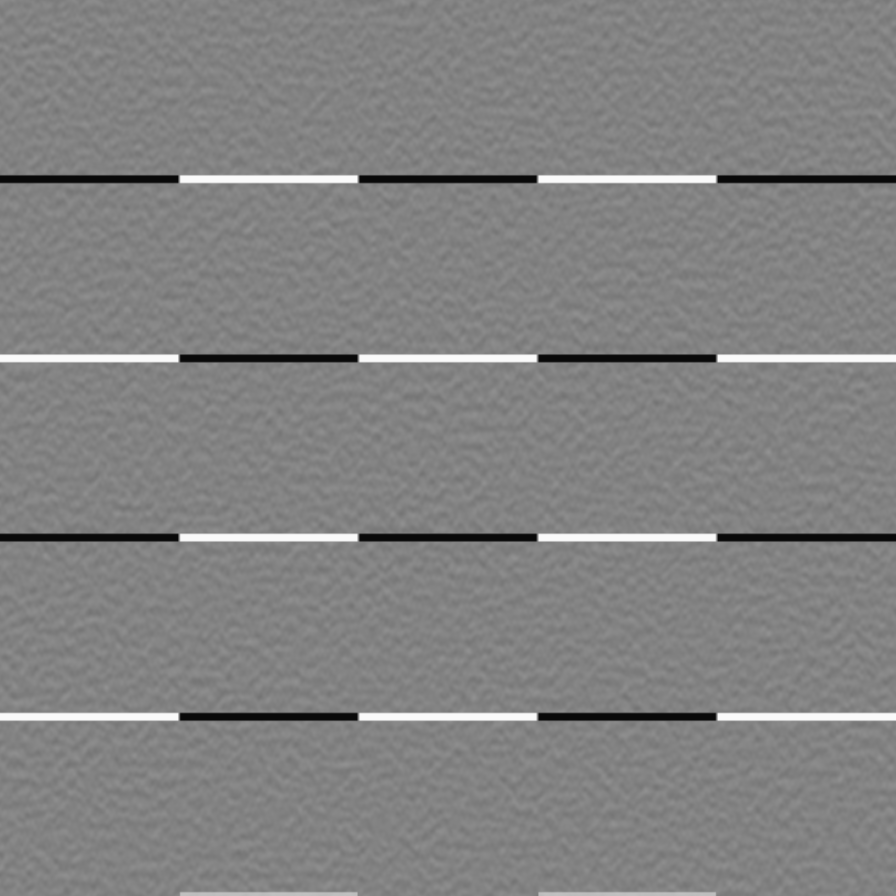
This pattern is drawn by a three.js fragment shader. Its source:

```glsl
// Grey embossed sheet with five rows of alternating black and white dashes.
#define CELLS 5.0
#define LINE_HALF 0.0043
#define LINE_SOFT 0.0014
#define JOIN_HALF 0.0018
#define EDGE_STRENGTH 0.5
#define GRAIN_SCALE 88.0
#define GRAIN_STEP 0.0035
#define GRAIN_DEPTH 0.05
#define GREY vec3(0.51)
#define WHITE vec3(0.98)
#define BLACK vec3(0.035)

varying vec2 vUv;

const float PI = 3.14159;

// Pseudo-random unit gradient for a lattice point
vec2 latticeGradient(vec2 cell) {
  vec3 h = fract(vec3(cell.xyx) * vec3(0.1031, 0.1030, 0.0973));
  h += dot(h, h.yzx + 33.33);
  float angle = 2.0 * PI * fract((h.x + h.y) * h.z);
  return vec2(cos(angle), sin(angle));
}

float gradientNoise(vec2 p) {
  vec2 i = floor(p);
  vec2 f = fract(p);
  vec2 u = f * f * f * (f * (f * 6.0 - 15.0) + 10.0);
  vec2 e = vec2(1.0, 0.0);
  float a = dot(latticeGradient(i), f);
  float b = dot(latticeGradient(i + e), f - e);
  float c = dot(latticeGradient(i + e.yx), f - e.yx);
  float d = dot(latticeGradient(i + 1.0), f - 1.0);
  return mix(mix(a, b, u.x), mix(c, d, u.x), u.y);
}

float grainHeight(vec2 p) {
  vec2 q = p * GRAIN_SCALE;
  return gradientNoise(q) + 0.45 * gradientNoise(q * 1.83 + 17.3);
}

// Light from above: the vertical slope of the grain
float embossedGrain(vec2 p) {
  vec2 rise = vec2(0.0, GRAIN_STEP);
  return grainHeight(p + rise) - grainHeight(p - rise);
}

// Signed tone along a row: +1 white, -1 black, soft at each join
float dashTone(float x, float row) {
  float inset = 0.5 / CELLS;
  float wave = sin(PI * CELLS * clamp(x, inset, 1.0 - inset));
  float tone = clamp(wave / (PI * CELLS * JOIN_HALF), -1.0, 1.0);
  return tone * (2.0 * mod(row, 2.0) - 1.0);
}

void main() {
  float row = floor(vUv.y * CELLS + 0.5);
  float tone = dashTone(vUv.x, row);
  float dist = abs(vUv.y - row / CELLS);
  float line = 1.0 - smoothstep(LINE_HALF - LINE_SOFT, LINE_HALF + LINE_SOFT, dist);

  // The top edge is bare; the bottom edge keeps only faint white dashes
  line *= 1.0 - step(CELLS - 0.5, row);
  if (row < 0.5) line *= EDGE_STRENGTH * step(0.0, tone);

  vec3 color = GREY + GRAIN_DEPTH * embossedGrain(vUv) * (1.0 - 0.7 * line);
  vec3 dash = tone > 0.0 ? WHITE : BLACK;
  color = mix(color, dash, line * abs(tone));
  gl_FragColor = vec4(clamp(color, 0.0, 1.0), 1.0);
}
```
